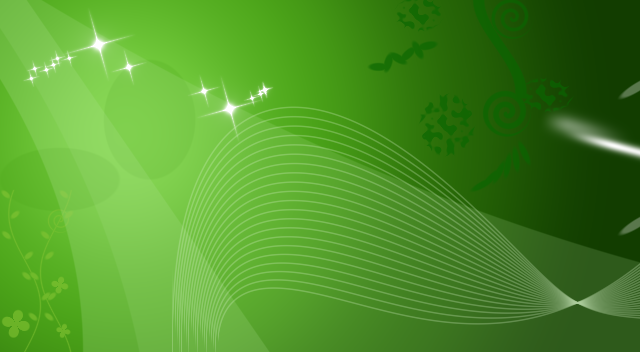
This background is drawn by a WebGL 2 fragment shader. Its source:

```glsl
#version 300 es
precision highp float;
uniform vec2 u_resolution;
out vec4 fragColor;

const vec3 GLOW = vec3(0.50, 0.84, 0.28);
const vec3 LEAF = vec3(0.30, 0.65, 0.10);
const vec3 MOSS = vec3(0.16, 0.42, 0.03);
const vec3 DEEP = vec3(0.07, 0.24, 0.0);
const vec3 MIST = vec3(0.72, 0.90, 0.62);
const vec3 FLORAL = vec3(0.03, 0.40, 0.0);
const vec3 VINE = vec3(0.52, 0.77, 0.20);

float fill(float d, float px) { return 1.0 - smoothstep(-px, px, d); }
float stroke(float d, float w, float px) { return fill(abs(d) - w, px); }
mat2 rotate(float a) { return mat2(cos(a), -sin(a), sin(a), cos(a)); }

vec2 hash2(vec2 p) {
  p = vec2(dot(p, vec2(127.1, 311.7)), dot(p, vec2(269.5, 183.3)));
  return fract(sin(p) * 43758.5) * 2.0 - 1.0;
}

float gradientNoise(vec2 p) {
  vec2 i = floor(p), f = fract(p), u = f * f * (3.0 - 2.0 * f), e = vec2(1.0, 0.0);
  float low = mix(dot(hash2(i), f), dot(hash2(i + e), f - e), u.x);
  float high = mix(dot(hash2(i + e.yx), f - e.yx), dot(hash2(i + 1.0), f - 1.0), u.x);
  return mix(low, high, u.y);
}

float ellipse(vec2 q, vec2 r) { return (length(q / r) - 1.0) * min(r.x, r.y); }

float curl(vec2 q, float r, float w, float px) {
  float d = length(q) / r;
  float turn = fract(d / 0.45 - atan(q.y, q.x) / 6.2832) - 0.5;
  return stroke(turn * 0.45 * r, w, px) * fill((d - 1.0) * r, px);
}

float lace(vec2 q, vec2 r, float px) {
  float n = gradientNoise(q * 48.0);
  return smoothstep(-0.06, 0.1, n) * fill(ellipse(q, r) + n * 0.03, px);
}

float clover(vec2 q, float r, float px) {
  float petal = abs(cos(2.0 * atan(q.y, q.x) + 0.5));
  return fill(length(q) - r * sqrt(petal), px);
}

// Height of one thread: all threads pinch together at u = 1
float threadHeight(float x, float k) {
  float start = mix(0.49, 0.618, k);
  float u = max((x - start) / (1.632 - start), 0.0001), v = 1.0 - u;
  float crest = 0.07 + 0.75 * (v + sqrt(v * v + 0.01));
  float trough = 0.09 + 0.8 * (u - 0.76) * (u - 0.76);
  return pow(u, 0.4) * mix(crest, trough, k);
}

float threads(vec2 p, float px) {
  float sum = 0.0;
  for (int i = 0; i < 21; i++) {
    float k = float(i) / 20.0, h = threadHeight(p.x, k);
    float slope = (threadHeight(p.x + 0.001, k) - h) / 0.001;
    float d = abs(p.y - h) / sqrt(1.0 + slope * slope);
    sum += (1.0 - smoothstep(0.0, 0.001 + px, d)) * step(mix(0.49, 0.618, k), p.x);
  }
  return 1.0 - exp(-0.5 * sum);
}

float sparkle(vec2 q, float size) {
  q = rotate(0.27) * q;
  vec2 a = abs(q), taper = max(1.0 - a / size, 0.0);
  float w = 0.0012 + 0.012 * size;
  float rays = taper.x * exp(-a.y / w) + taper.y * exp(-a.x / w);
  return rays + exp(-dot(q, q) / (0.02 * size * size)) + 0.3 * exp(-length(q) / (0.25 * size));
}

float sparkleTrail(vec2 p, vec2 a, vec2 b, float count) {
  float sum = 0.0;
  for (float i = 0.0; i < count; i++) {
    vec2 c = mix(a, b, i / (count - 1.0)) + 0.012 * hash2(vec2(i, count));
    sum += sparkle(p - c, 0.026);
  }
  return sum;
}

float beam(vec2 q, vec2 size) {
  q = rotate(-0.25) * q;
  return smoothstep(0.0, size.x, q.x) * exp(-q.y * q.y / (size.y * size.y));
}

float floral(vec2 p, float px) {
  float stemX = 1.36 + 0.12 * smoothstep(0.0, 0.26, 1.0 - p.y);
  float m = stroke(p.x - stemX, 0.016, px) * fill(0.72 - p.y, px);
  m = max(m, curl(p - vec2(1.44, 0.68), 0.068, 0.008, px));
  m = max(m, curl(p - vec2(1.455, 0.95), 0.06, 0.005, px));
  for (float i = 0.0; i < 6.0; i++) {
    vec2 low = vec2(1.37 + 0.024 * i, 0.475 + 0.018 * i);
    m = max(m, fill(ellipse(rotate(0.5 + 0.3 * i) * (p - low), vec2(0.034, 0.009)), px));
    vec2 side = vec2(1.075 + 0.028 * i, 0.81 + 0.012 * i);
    m = max(m, fill(ellipse(rotate(i * 1.3) * (p - side), vec2(0.027, 0.011)), px));
  }
  m = max(m, lace(p - vec2(1.27, 0.645), vec2(0.08, 0.09), px));
  m = max(m, lace(p - vec2(1.19, 0.96), vec2(0.07, 0.05), px));
  return max(m, lace(p - vec2(1.55, 0.73), vec2(0.08, 0.05), px));
}

float vines(vec2 p, float px) {
  float m = 0.0;
  for (float s = 0.0; s < 2.0; s++) {
    float x = 0.07 + 0.09 * s + 0.045 * sin(p.y * 12.0 + s * 2.0);
    m = max(m, stroke(p.x - x, 0.0015, px) * fill(p.y - 0.46, px));
    for (float i = 0.0; i < 7.0; i++) {
      float y = 0.1 + 0.058 * i, side = mod(i, 2.0) * 2.0 - 1.0;
      vec2 c = vec2(0.07 + 0.09 * s + 0.045 * sin(y * 12.0 + s * 2.0) + 0.018 * side, y);
      m = max(m, fill(ellipse(rotate(0.7 * side) * (p - c), vec2(0.014, 0.007)), px));
    }
  }
  m = max(m, curl(p - vec2(0.17, 0.375), 0.036, 0.0015, px));
  m = max(m, clover(p - vec2(0.045, 0.08), 0.04, px));
  return max(m, max(clover(p - vec2(0.17, 0.19), 0.024, px), clover(p - vec2(0.18, 0.06), 0.02, px)));
}

void main() {
  vec2 p = gl_FragCoord.xy / u_resolution.y;
  float px = 1.0 / u_resolution.y, y = p.y;

  // Radial glow falling into shade
  float d = length((p - vec2(0.36, 0.62)) * vec2(1.0, 0.95));
  vec3 col = mix(GLOW, LEAF, smoothstep(0.0, 0.58, d));
  col = mix(col, MOSS, smoothstep(0.45, 0.98, d));
  col = mix(col, DEEP, smoothstep(0.85, 1.4, d));

  // Faint ornaments
  col = mix(col, LEAF, 0.22 * fill(ellipse(p - vec2(0.425, 0.66), vec2(0.13, 0.17)), px));
  col = mix(col, LEAF, 0.25 * fill(ellipse(p - vec2(0.17, 0.49), vec2(0.17, 0.09)), px));
  col = mix(col, FLORAL, 0.65 * floral(p, px));
  col = mix(col, VINE, 0.6 * vines(p, px));

  // Overlapping translucent veils
  float x = p.x - 0.118;
  float below = fill(y - 1.0 + 0.6 * x - 0.095 * x * x, px);
  float outer = fill(0.236 - 0.392 * y * y - p.x, px);
  float inner = fill(0.396 - 0.2 * y - 0.25 * y * y - p.x, px);
  float ridge = fill(p.x - 0.766 + 0.69 * y, px);
  col = mix(col, MIST, 0.17 * below * (1.0 - ridge));
  col = mix(col, MIST, ridge * (0.22 * outer + 0.1 * inner));

  // Woven threads
  col = mix(col, vec3(0.84, 0.95, 0.78), 0.75 * threads(p, px));

  // Light streak and edge slivers
  float streak = 0.95 * beam(p - vec2(1.59, 0.625), vec2(0.17, 0.014));
  float haze = beam(p - vec2(1.53, 0.665), vec2(0.09, 0.026));
  streak += 0.4 * haze * (1.0 - smoothstep(1.62, 1.81, p.x));
  for (float i = 0.0; i < 2.0; i++) {
    vec2 q = rotate(0.55) * (p - vec2(1.81, 0.752 - 0.387 * i));
    streak += 0.3 * fill(ellipse(q, vec2(0.055, 0.012)), px);
  }
  col = mix(col, vec3(1.0), clamp(streak, 0.0, 1.0));

  // Sparkles
  float shine = sparkle(p - vec2(0.28, 0.873), 0.11) + sparkle(p - vec2(0.653, 0.691), 0.1);
  shine += sparkle(p - vec2(0.366, 0.809), 0.055) + sparkle(p - vec2(0.58, 0.741), 0.05);
  shine += sparkleTrail(p, vec2(0.09, 0.783), vec2(0.193, 0.833), 6.0);
  shine += sparkleTrail(p, vec2(0.72, 0.72), vec2(0.757, 0.755), 4.0);
  col = mix(col, vec3(1.0), clamp(shine, 0.0, 1.0));
  fragColor = vec4(col, 1.0);
}
```
